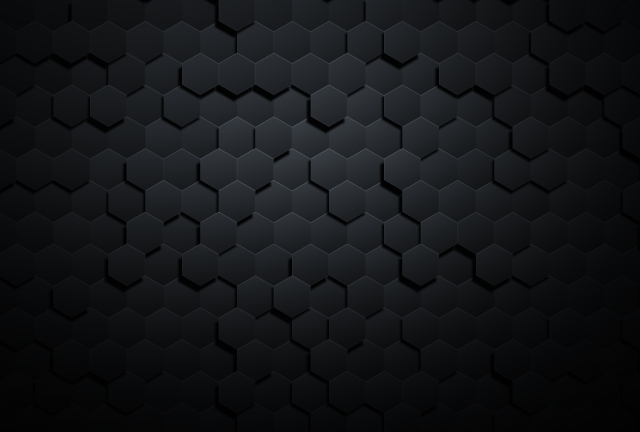
This pattern is drawn by a Shadertoy shader. Its source:

```glsl
const float HEXES_ACROSS = 17.42;
const vec2 GRID_ORIGIN = vec2(0.952, 0.22);      // centre of one tile, in tile widths
const vec2 SHADOW_SHIFT = vec2(-0.09, -0.16);    // shadow offset of the tallest tile
const float SHADOW_DEPTH = 0.97;
const float RIM_WIDTH = 0.028;
const float RIM_BRIGHT = 0.95;
const vec2 TILE_SLOPE = vec2(-0.20, 0.48);       // shading across each tile
const float TONE_SPREAD = 0.14;
const vec2 GLOW_CENTRE = vec2(0.48, 0.67);
const vec2 GLOW_SIZE = vec2(0.40, 0.48);
const vec3 GLOW_COLOR = vec3(0.165, 0.181, 0.198);
const vec3 BASE_COLOR = vec3(0.004, 0.004, 0.006);
const float ROW_STEP = 0.8660254;
const int SAMPLES = 3;

float hash(vec2 p) {
    return fract(sin(dot(p, vec2(127.1, 311.7))) * 43758.5453);
}

// Distance to a pointy-topped hexagon of width 1
float hexDistance(vec2 p) {
    p = abs(p);
    return max(p.x, 0.5 * p.x + ROW_STEP * p.y) - 0.5;
}

// Centre of the tile that holds p, from two interleaved grids
vec2 hexCentre(vec2 p) {
    vec2 pitch = vec2(1.0, 2.0 * ROW_STEP);
    vec2 even = floor(p / pitch + 0.5) * pitch;
    vec2 odd = (floor(p / pitch) + 0.5) * pitch;
    vec2 toEven = p - even, toOdd = p - odd;
    return dot(toEven, toEven) < dot(toOdd, toOdd) ? even : odd;
}

vec2 tileId(vec2 centre) {
    return floor(centre * vec2(2.0, 1.0 / ROW_STEP) + 0.5);
}

// Three levels: mostly flush, some half raised, few fully raised
float tileHeight(vec2 centre) {
    float h = hash(tileId(centre));
    return 0.5 * (step(0.58, h) + step(0.82, h));
}

float tileLight(vec2 p) {
    vec2 centre = hexCentre(p);
    vec2 q = p - centre;
    float height = tileHeight(centre);
    float shadow = 0.0;
    float rim = 0.0;

    for (int i = 0; i < 6; i++) {
        float angle = float(i) * 1.0471976;
        vec2 side = vec2(cos(angle), sin(angle));

        // Shadow cast by a taller neighbour
        float rise = tileHeight(centre + side) - height;
        if (rise > 0.0) {
            float d = hexDistance(q - side - SHADOW_SHIFT * rise);
            shadow = max(shadow, 1.0 - smoothstep(-0.04, 0.06, d));
        }

        // Bright bevel on upper edges, faint on the rest of raised tiles
        float edge = 0.5 - dot(q, side);
        float strength = side.y > 0.1 ? 1.0 : 0.3 * height;
        rim = max(rim, strength * (1.0 - smoothstep(0.0, RIM_WIDTH, edge)));
    }

    float tone = 1.0 + TONE_SPREAD * (hash(tileId(centre) + 37.0) - 0.5);
    float face = tone * (1.0 + dot(q, TILE_SLOPE)) + RIM_BRIGHT * rim;
    return face * (1.0 - SHADOW_DEPTH * shadow);
}

void mainImage(out vec4 fragColor, in vec2 fragCoord) {
    // Average several samples to smooth the tile edges
    float light = 0.0;
    for (int j = 0; j < SAMPLES; j++) {
        for (int i = 0; i < SAMPLES; i++) {
            vec2 offset = (vec2(i, j) + 0.5) / float(SAMPLES) - 0.5;
            vec2 p = (fragCoord + offset) / iResolution.x * HEXES_ACROSS;
            light += tileLight(p - GRID_ORIGIN);
        }
    }
    light /= float(SAMPLES * SAMPLES);

    // Broad glow fading to dark borders
    vec2 g = (fragCoord / iResolution.xy - GLOW_CENTRE) / GLOW_SIZE;
    float glow = exp(-dot(g, g));

    fragColor = vec4(BASE_COLOR + GLOW_COLOR * glow * light, 1.0);
}
```
